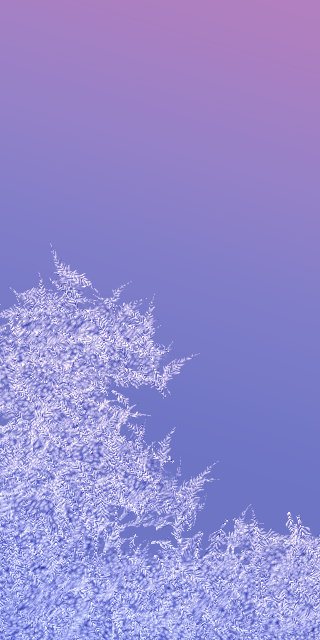
Reproduce this background procedurally as a Shadertoy shader.

```glsl
// Frost ferns climbing over a dusk gradient from violet-blue to pink.
// Circles outline the frosted area; jittered grids of feather-shaped crystals
// fill it at several scales, over a cellular grain, with long spikes at its rim.

const vec3 SHADOW = vec3(0.36, 0.39, 0.75);
const vec3 MIDTONE = vec3(0.62, 0.63, 0.89);
const vec3 LIGHT = vec3(0.90, 0.89, 0.98);

// Frost clumps: centre and radius
const vec3 CLUMPS[10] = vec3[10](
    vec3(0.18, 0.88, 0.22), vec3(0.33, 0.93, 0.15), vec3(0.47, 0.87, 0.08),
    vec3(0.04, 0.83, 0.19), vec3(0.22, 1.08, 0.07), vec3(0.20, 0.65, 0.21),
    vec3(0.42, 0.49, 0.14), vec3(0.55, 0.42, 0.09), vec3(0.12, 0.44, 0.29),
    vec3(0.78, 0.31, 0.08));

// Rim spikes: root and tip
const vec4 SPIKES[10] = vec4[10](
    vec4(0.25, 1.09, 0.14, 1.23), vec4(0.49, 0.80, 0.61, 0.91),
    vec4(0.15, 1.04, 0.02, 1.09), vec4(0.33, 1.04, 0.40, 1.13),
    vec4(0.35, 1.00, 0.45, 1.08), vec4(0.44, 0.89, 0.49, 0.99),
    vec4(0.49, 0.54, 0.54, 0.68), vec4(0.53, 0.46, 0.68, 0.52),
    vec4(0.73, 0.31, 0.77, 0.43), vec4(0.57, 0.40, 0.66, 0.57));

float hash(vec2 p) {
    return fract(sin(dot(p, vec2(127.1, 311.7))) * 4375.85);
}

vec2 hash2(vec2 p) {
    return vec2(hash(p), hash(p + 37.3));
}

// Distance to the nearest cell point
float cellular(vec2 p) {
    float nearest = 1.0;
    for (int k = 0; k < 9; k++) {
        vec2 cell = floor(p) + vec2(k % 3 - 1, k / 3 - 1);
        nearest = min(nearest, length(cell + hash2(cell) - p));
    }
    return nearest;
}

// Signed distance to the frosted area, negative inside
float frostArea(vec2 p) {
    float d = p.y - 0.31 - 0.06 * smoothstep(0.75, 1.0, p.x);
    for (int i = 0; i < 10; i++) d = min(d, length(p - CLUMPS[i].xy) - CLUMPS[i].z);
    return d + 0.012 * sin(p.x * 41.0 + 2.0 * sin(p.y * 29.0));
}

vec3 duskSky(vec2 p) {
    float t = p.y + 0.3 * p.x;
    vec3 c = mix(vec3(0.43, 0.46, 0.77), vec3(0.49, 0.49, 0.79), smoothstep(0.7, 1.3, t));
    c = mix(c, vec3(0.57, 0.51, 0.79), smoothstep(1.15, 1.75, t));
    return mix(c, vec3(0.70, 0.50, 0.75), smoothstep(1.5, 2.4, t));
}

// Feather centred on the origin along x: coverage and lit side of its barbs
vec2 fern(vec2 q, float len, float gap, float bend, float px) {
    q.y += bend * q.x * q.x / len;
    float side = abs(q.y);
    float along = (q.x - 1.2 * side + 2.0 * side * side / len) / gap + 0.25 * sin(q.x * 190.0);
    float barbId = floor(along);
    float across = fract(along) - 0.5;
    float root = (barbId + 0.5) * gap / len + 0.5;
    float reach = 0.26 * len * clamp(1.0 - root, 0.0, 1.0) * smoothstep(0.0, 0.25, root);
    reach *= 0.35 + 0.65 * hash(vec2(barbId, sign(q.y)));
    float soft = 0.6 * px / gap;
    float barb = 1.0 - smoothstep(0.32 - soft, 0.32 + soft, abs(across));
    barb *= smoothstep(0.0, 1.5 * px, reach - side);
    float x = q.x / len + 0.5;
    float spine = smoothstep(-px, px, 0.005 * (1.0 - x) - side);
    spine *= step(0.0, x) * step(x, 1.0);
    return vec2(max(barb, spine), across);
}

// Turn p so that the given direction becomes the x axis
vec2 alignTo(vec2 p, vec2 dir) {
    return vec2(dot(p, dir), dot(p, vec2(-dir.y, dir.x)));
}

vec3 crystalColor(float light) {
    vec3 c = mix(SHADOW, MIDTONE, smoothstep(0.0, 0.45, light));
    return mix(c, LIGHT, smoothstep(0.4, 1.0, light));
}

// One grid of scattered ferns, growing outwards from the lower left
vec3 fernLayer(vec3 col, vec2 p, float size, float seed, float px) {
    vec2 home = floor(p / size);
    for (int k = 0; k < 9; k++) {
        vec2 cell = home + vec2(k % 3 - 1, k / 3 - 1);
        vec2 rnd = hash2(cell + seed);
        vec2 centre = (cell + rnd) * size;
        if (frostArea(centre) > -0.1 * size) continue;
        float angle = atan(centre.y - 0.3, centre.x - 0.1) + (rnd.y - 0.5) * 4.2;
        vec2 dir = vec2(cos(angle), sin(angle));
        vec2 f = fern(alignTo(p - centre, dir), 1.6 * size, 0.009 + 0.03 * size, rnd.x * 2.0 - 1.0, px);
        float light = 0.32 + 0.5 * rnd.x + 1.6 * f.y * dot(dir, vec2(-0.5, 0.85));
        col = mix(col, crystalColor(light), 0.95 * f.x);
    }
    return col;
}

void mainImage(out vec4 fragColor, in vec2 fragCoord) {
    float px = 1.0 / iResolution.x;
    vec2 p = fragCoord * px;
    vec3 sky = duskSky(p);

    // Grainy frost bed with openings
    float grain = cellular(p * 75.0 + sin(p.yx * 35.0));
    float opening = smoothstep(0.55, 0.95, cellular(p * 11.0)) * smoothstep(0.1, 0.5, p.y);
    float bed = smoothstep(0.02, 0.09, -frostArea(p)) * (1.0 - opening);
    vec3 col = mix(sky, crystalColor(0.9 - 1.2 * grain), 0.85 * bed);

    // Ferns, large to small, then the rim spikes
    for (int i = 0; i < 4; i++)
        col = fernLayer(col, p, 0.13 * pow(0.72, float(i)), float(i) * 17.0, px);
    for (int i = 0; i < 10; i++) {
        vec2 axis = SPIKES[i].zw - SPIKES[i].xy;
        vec2 q = alignTo(p - 0.5 * (SPIKES[i].xy + SPIKES[i].zw), normalize(axis));
        vec2 f = fern(q, length(axis), 0.012, 0.5, px);
        col = mix(col, crystalColor(0.55 + 0.9 * f.y), 0.9 * f.x);
    }

    // Needle-like glints, blue tint at the lower left, rosy tint higher up
    float frost = smoothstep(0.0, 0.08, length(col - sky));
    float needles = cellular(alignTo(p, vec2(0.8, 0.6)) * vec2(60.0, 120.0) + 1.5 * sin(p.yx * 23.0));
    col += frost * vec3(0.40, 0.38, 0.20) * (0.46 - needles);
    vec3 tint = mix(vec3(0.93, 0.97, 1.04), vec3(1.05, 1.01, 0.99), smoothstep(0.0, 0.9, p.y + 0.4 * p.x));
    fragColor = vec4(col * mix(vec3(1.0), tint, frost), 1.0);
}
```
